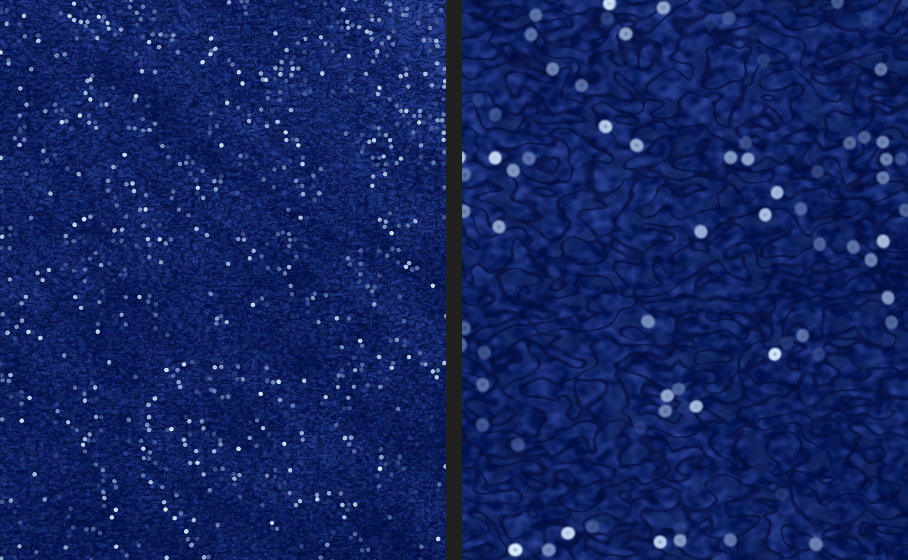
Left, the full canvas; right, a detail of the centre.
This texture is drawn by a Shadertoy shader. Its source:

```glsl
// Navy sequin cloth with wavy dark stitching and scattered, streaked glints.

const vec3 NAVY = vec3(0.015, 0.085, 0.33);
const vec3 ROYAL = vec3(0.105, 0.19, 0.485);
const vec3 SLATE = vec3(0.08, 0.16, 0.38);
const vec3 STITCH = vec3(0.01, 0.04, 0.22);
const vec3 DIM_GLINT = vec3(0.22, 0.33, 0.62);
const vec3 BRIGHT_GLINT = vec3(0.84, 0.92, 1.0);

const float PITCH = 0.0105;   // sequin spacing, in canvas heights
const float RADIUS = 0.0039;  // sequin radius, in canvas heights

vec3 hash3(vec2 p) {
    vec3 q = fract(p.xyx * vec3(0.1031, 0.1030, 0.0973));
    q += dot(q, q.yxz + 33.33);
    return fract((q.xxy + q.yzz) * q.zyx);
}

vec2 gradientAt(vec2 cell) {
    float angle = 6.2832 * hash3(cell + 57.0).x;
    return vec2(cos(angle), sin(angle));
}

float gradientNoise(vec2 p) {
    vec2 i = floor(p), f = fract(p);
    vec2 u = f * f * f * (f * (f * 6.0 - 15.0) + 10.0);
    vec2 e = vec2(1.0, 0.0);
    float a = dot(gradientAt(i), f);
    float b = dot(gradientAt(i + e), f - e);
    float c = dot(gradientAt(i + e.yx), f - e.yx);
    float d = dot(gradientAt(i + e.xx), f - e.xx);
    return mix(mix(a, b, u.x), mix(c, d, u.x), u.y);
}

// Coordinates along and across the folds, which run down to the right
vec2 foldSpace(vec2 p) {
    return vec2(dot(p, vec2(0.77, -0.64)), dot(p, vec2(0.64, 0.77)));
}

float cornerLight(vec2 p, float aspect) {
    vec2 d = p - vec2(aspect, 1.0);
    return smoothstep(0.42, 0.0, length(d * vec2(1.3, 1.0)));
}

// Chance that a sequin at p catches the light
float glintChance(vec2 p, float corner) {
    float streak = gradientNoise(foldSpace(p) * vec2(9.0, 26.0) + 3.0);
    float patches = gradientNoise(p * 7.0 + 19.0);
    float cluster = smoothstep(-0.15, 0.45, streak + 0.5 * patches);
    return 0.02 + 0.28 * cluster + 0.3 * corner;
}

vec3 clothColor(vec2 p, float corner) {
    float fold = gradientNoise(foldSpace(p) * vec2(5.0, 12.0));
    float ripple = gradientNoise(foldSpace(p) * vec2(18.0, 36.0) + 5.0);
    float grain = gradientNoise(p * vec2(85.0, 130.0) + 7.0);
    float fine = gradientNoise(p * vec2(170.0, 220.0) + 31.0);
    float tone = 0.5 + 0.75 * fold + 0.5 * ripple + 1.2 * grain + 1.2 * fine;
    tone += 0.75 * corner + 0.45 * (p.y - 0.5);
    vec3 color = mix(NAVY, ROYAL, clamp(tone, -0.15, 1.5));
    float worn = gradientNoise(p * vec2(60.0, 85.0) + 43.0);
    color = mix(color, SLATE, 0.6 * smoothstep(0.1, 0.3, worn));

    // Stitching follows the zero contours of stretched noise
    vec2 wobble = vec2(gradientNoise(p * 55.0), gradientNoise(p * 55.0 + 11.0));
    float contour = gradientNoise(p * vec2(58.0, 100.0) + 0.8 * wobble);
    float stitch = 1.0 - smoothstep(0.03, 0.14, abs(contour));
    return mix(color, STITCH, 0.7 * stitch);
}

// Lays the sequins of the nearby cells over the cloth
vec3 addSequins(vec3 color, vec2 p, float corner, float pixel) {
    vec2 sway = vec2(gradientNoise(p * 6.0), gradientNoise(p * 6.0 + 23.0));
    vec2 grid = (p + 0.01 * sway) / PITCH;
    vec2 home = floor(grid);
    float blur = max(0.0011, 0.6 * pixel);
    for (int y = -1; y <= 1; y++) {
        for (int x = -1; x <= 1; x++) {
            vec2 cell = home + vec2(x, y);
            vec3 rnd = hash3(cell);
            vec3 look = hash3(cell + 131.0);
            vec2 center = cell + 0.5 + 0.5 * (rnd.xy - 0.5);
            float dist = length(grid - center) * PITCH;
            float disc = 1.0 - smoothstep(RADIUS - blur, RADIUS + blur, dist);
            float hole = 1.0 - smoothstep(0.0003, 0.0018, dist);

            // Unlit sequins only tint the cloth
            vec3 tint = mix(NAVY, ROYAL, look.z);
            color = mix(color, tint, 0.25 * disc);

            float lit = step(rnd.z, glintChance(cell * PITCH, corner));
            float shine = pow(look.x, 1.1) * (1.0 - 0.15 * corner);
            vec3 glint = mix(DIM_GLINT, BRIGHT_GLINT, shine);
            glint *= 1.0 - 0.22 * hole * look.y;
            color = mix(color, glint, lit * disc * mix(0.4, 1.0, shine));
        }
    }
    return color;
}

void mainImage(out vec4 fragColor, in vec2 fragCoord) {
    vec2 p = fragCoord / iResolution.y;
    float corner = cornerLight(p, iResolution.x / iResolution.y);
    vec3 color = clothColor(p, corner);
    color = addSequins(color, p, corner, 1.0 / iResolution.y);
    fragColor = vec4(color, 1.0);
}
```
